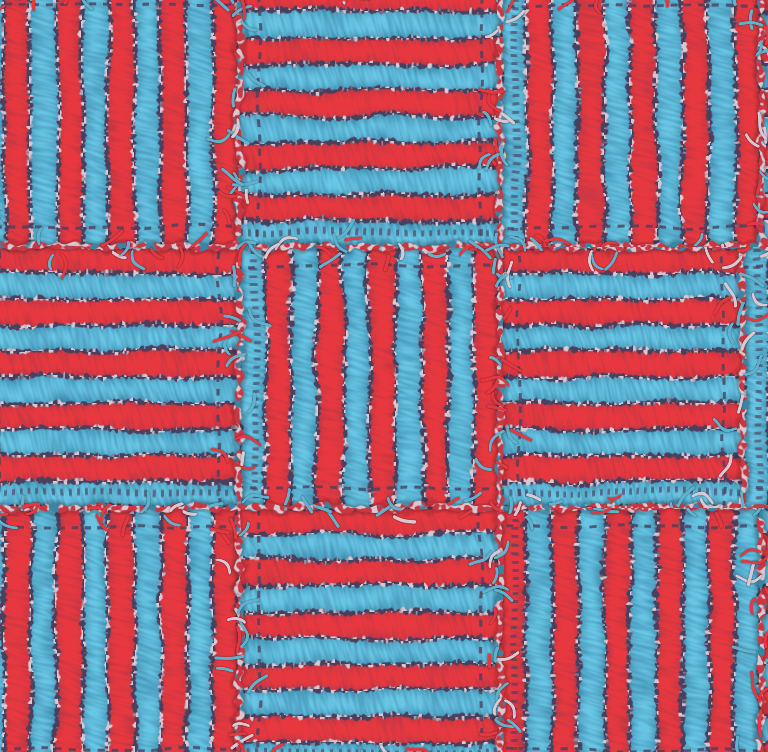
A WebGL 1 fragment shader for this pattern:

```glsl
precision highp float;
// Patchwork of square swatches, three across and three down, in red and blue
// satin-stitched cords that turn by a quarter from one swatch to the next.
// Gradient noise gives thread grain and ragged edges; hashed arcs fray the seams.
uniform vec2 u_resolution;

const vec3 RED = vec3(0.89, 0.22, 0.25);
const vec3 DARK_RED = vec3(0.64, 0.21, 0.28);
const vec3 BLUE = vec3(0.40, 0.76, 0.88);
const vec3 DARK_BLUE = vec3(0.22, 0.52, 0.65);
const vec3 NAVY = vec3(0.29, 0.25, 0.37);
const vec3 PALE = vec3(0.85, 0.78, 0.82);

float hash(vec2 p) {
  return fract(sin(dot(p, vec2(127.1, 311.7))) * 43758.5);
}

float cornerSlope(vec2 corner, vec2 offset) {
  float angle = 6.2832 * hash(corner);
  return dot(vec2(cos(angle), sin(angle)), offset);
}

// Gradient noise, roughly -0.7 to 0.7
float gnoise(vec2 p) {
  vec2 i = floor(p), f = p - i;
  vec2 u = f * f * f * (f * (f * 6.0 - 15.0) + 10.0);
  vec2 e = vec2(1.0, 0.0);
  return mix(mix(cornerSlope(i, f), cornerSlope(i + e, f - e), u.x),
             mix(cornerSlope(i + e.yx, f - e.yx), cornerSlope(i + 1.0, f - 1.0), u.x), u.y);
}

// One swatch of ten cords, with px as the pixel size in swatch units
vec3 swatch(vec2 p, float px) {
  vec2 cell = floor(p), q = p - cell;
  bool upright = mod(cell.x + cell.y, 2.0) < 0.5;
  float along = upright ? q.y : q.x;
  float across = upright ? q.x : q.y;
  float seed = 40.0 * hash(cell + 3.0);
  float swapped = step(1.5, cell.x) * step(cell.y, 0.5);

  // Wavering cords with toothed edges
  float s = across * 10.0 + 0.16 * gnoise(vec2(along * 4.0 + seed, across * 9.0));
  s = clamp(s, 0.0, 9.99);
  float index = floor(s), f = s - index - 0.5;
  float isRed = mod(index + swapped, 2.0);
  float side = index * 7.0 + 3.0 * step(0.0, f) + seed;
  float halfWidth = 0.42 + 0.13 * gnoise(vec2(along * 62.0, side + 0.3));
  float body = 1.0 - smoothstep(-10.0 * px, 10.0 * px, abs(f) - halfWidth);

  // Thread grain runs across each cord, which darkens toward its sides
  float grain = gnoise(vec2(along * 72.0 + 2.0 * f, s * 1.3 + seed));
  float patchy = gnoise(vec2(along * 7.0, s * 1.5 + seed));
  float light = 0.85 + 0.55 * grain + 0.3 * patchy - 2.2 * f * f;
  vec3 blue = mix(DARK_BLUE, BLUE, clamp(light, 0.0, 1.05));
  vec3 red = mix(DARK_RED, RED, clamp(light + 0.2, 0.0, 1.08));
  vec3 cord = mix(blue, red, isRed);

  // Dark gaps with pale flecks of backing
  float fleck = gnoise(vec2(along * 48.0 + seed, side + 0.6));
  vec3 gap = mix(NAVY, PALE, smoothstep(0.02, 0.3, fleck));
  vec3 color = mix(gap, cord, body);

  // Dashed running stitch near both cord ends
  float end = min(along, 1.0 - along) + 0.012 * gnoise(vec2(across * 5.0, seed));
  float dash = smoothstep(-0.3, 0.3, sin(across * 120.0 + seed));
  float stitch = 1.0 - smoothstep(0.003, 0.003 + 1.5 * px, abs(end - 0.075));
  color = mix(color, NAVY, 0.8 * stitch * dash);

  // Looped overlock holes along the first cord
  float hole = smoothstep(0.1, 0.7, sin(along * 200.0));
  hole *= 1.0 - smoothstep(0.07, 0.18, abs(f - 0.1));
  color = mix(color, NAVY, 0.65 * hole * step(index, 0.5));

  // Ragged seam showing dark folds, pale backing and both yarns
  vec2 edge = min(q, 1.0 - q);
  float seam = min(edge.x, edge.y) + 0.022 * gnoise(p * 24.0);
  float fuzz = gnoise(p * 38.0 + 9.0);
  vec3 lint = mix(mix(DARK_RED, RED, 0.6), PALE, smoothstep(-0.05, 0.2, fuzz));
  lint = mix(lint, DARK_BLUE, smoothstep(0.12, 0.3, gnoise(p * 19.0 + 31.0)));
  color *= 0.8 + 0.2 * smoothstep(0.01, 0.035, seam);
  return mix(color, lint, 1.0 - smoothstep(0.007, 0.007 + 2.0 * px, seam));
}

// Loose curved threads, kept only where they start near a seam
vec3 fray(vec3 color, vec2 p, float px) {
  vec2 g = p * 9.0;
  for (int j = -1; j <= 1; j++)
    for (int i = -1; i <= 1; i++)
      for (int k = 0; k < 2; k++) {
        vec2 id = floor(g) + vec2(float(i), float(j));
        vec2 key = id + 57.0 * float(k);
        vec2 root = id + vec2(hash(key), hash(key + 11.3));
        vec2 toSeam = abs(fract(root / 9.0 + 0.5) - 0.5);
        float near = step(min(toSeam.x, toSeam.y), 0.045);
        float angle = 6.2832 * hash(key + 23.7);
        vec2 d = g - root;
        vec2 t = vec2(dot(d, vec2(cos(angle), sin(angle))),
                      dot(d, vec2(-sin(angle), cos(angle))));
        float reach = mix(0.4, 0.9, hash(key + 5.1));
        t.y -= 0.3 * (hash(key + 8.9) - 0.5) * sin(t.x * 5.0);
        float dist = length(vec2(t.x - clamp(t.x, 0.0, reach), t.y));
        float pick = hash(key + 17.9);
        vec3 yarn = pick < 0.42 ? BLUE * 0.92 : pick < 0.78 ? RED : PALE;
        float shadow = near * (1.0 - smoothstep(0.03, 0.12, dist));
        float strand = near * (1.0 - smoothstep(0.035, 0.035 + 9.0 * px, dist));
        color = mix(color * (1.0 - 0.25 * shadow), yarn, strand);
      }
  return color;
}

void main() {
  vec2 p = (gl_FragCoord.xy / u_resolution.y - vec2(0.318, 0.325)) / 0.347 + 1.0;
  float px = 1.0 / (0.347 * u_resolution.y);
  // The middle row ends early, and every seam wanders a little
  p.x += 0.07 * smoothstep(2.0, 2.9, p.x) * step(abs(p.y - 1.5), 0.5);
  p += 0.014 * vec2(gnoise(p * 5.0), gnoise(p * 5.0 + 20.0));
  gl_FragColor = vec4(fray(swatch(p, px), p, px), 1.0);
}
```
